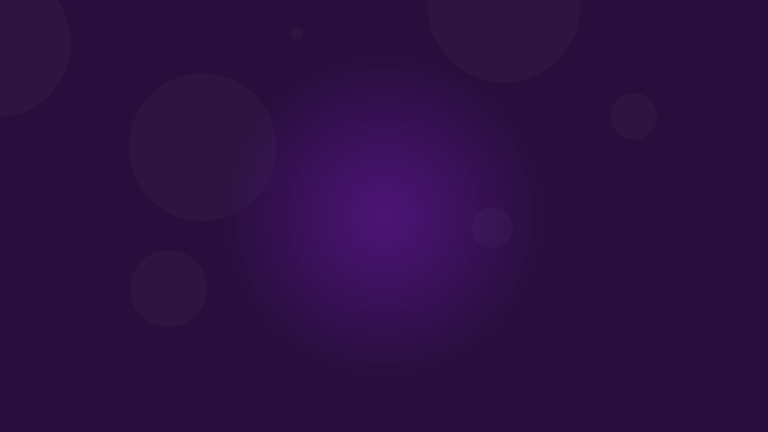
A Shadertoy shader for this background:

```glsl
// Dark violet backdrop with a soft central glow and faint translucent discs.
#define BASE_COLOR vec3(0.157, 0.055, 0.239)
#define GLOW_COLOR vec3(0.302, 0.078, 0.468)
#define DISC_COLOR vec3(1.0, 1.0, 0.9)
#define GLOW_RADIUS 0.375
#define DISC_OPACITY 0.023
#define DISC_COUNT 7

// Disc centre (xy) and radius (z), in canvas heights from the middle.
const vec3 DISCS[DISC_COUNT] = vec3[DISC_COUNT](
    vec3(-0.896, 0.400, 0.171),
    vec3(-0.420, 0.159, 0.171),
    vec3(-0.499, -0.168, 0.089),
    vec3(0.278, 0.486, 0.177),
    vec3(0.578, 0.231, 0.054),
    vec3(0.251, -0.028, 0.047),
    vec3(-0.201, 0.423, 0.014)
);

// Antialiased coverage of a disc.
float discMask(vec2 p, vec3 disc, float pixel) {
    float dist = length(p - disc.xy) - disc.z;
    return 1.0 - smoothstep(-pixel, pixel, dist);
}

void mainImage(out vec4 fragColor, in vec2 fragCoord) {
    vec2 p = (fragCoord - 0.5 * iResolution.xy) / iResolution.y;
    float pixel = 0.75 / iResolution.y;

    // Central glow
    float glow = clamp(1.0 - length(p) / GLOW_RADIUS, 0.0, 1.0);
    vec3 color = mix(BASE_COLOR, GLOW_COLOR, glow);

    // Translucent discs
    for (int i = 0; i < DISC_COUNT; i++) {
        color = mix(color, DISC_COLOR, DISC_OPACITY * discMask(p, DISCS[i], pixel));
    }

    fragColor = vec4(color, 1.0);
}
```
